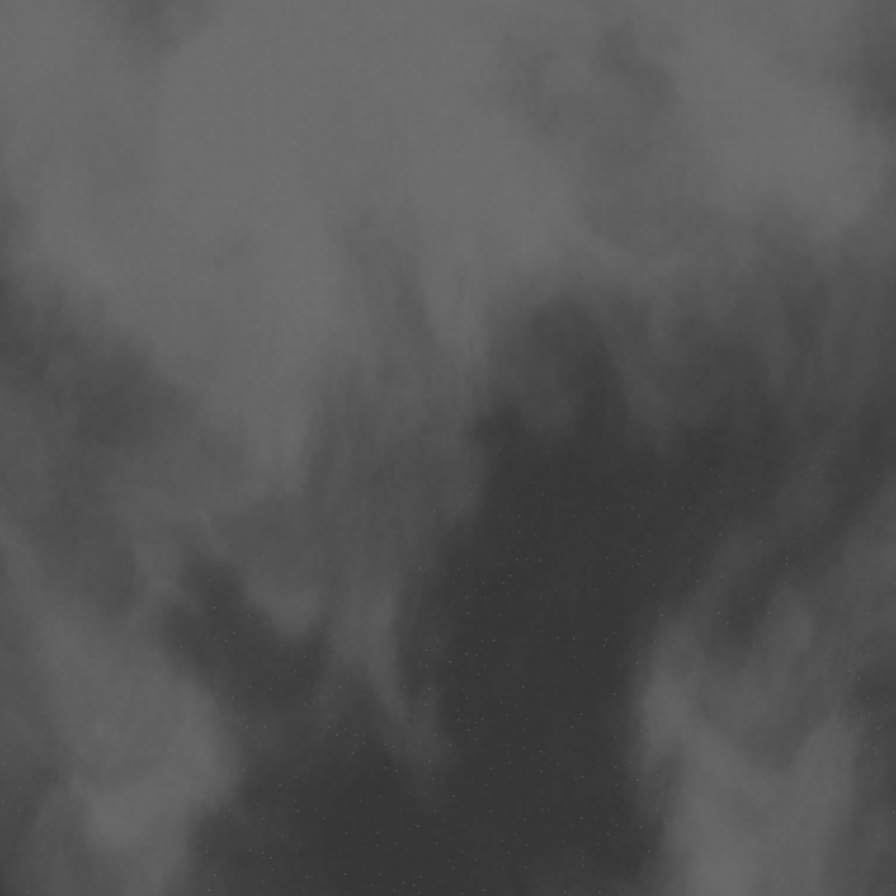
Give the GLSL for this texture, as a WebGL 2 fragment shader.

```glsl
#version 300 es
precision highp float;
// Drifting grey smoke, thinner toward the bottom, with faint dust in the dark gaps.

uniform vec2 u_resolution;
out vec4 fragColor;

const float DARK_GREY = 0.215;
const float LIGHT_GREY = 0.43;
const vec2 DENSITY_RANGE = vec2(0.11, 0.79); // smoke density mapped to dark..light
const vec2 SMOKE_SCALE = vec2(4.4, 3.0);     // puffs per canvas, taller than wide
const vec2 SMOKE_OFFSET = vec2(7.3, 2.6);
const int OCTAVES = 6;
const float OCTAVE_GAIN = 0.48;
const float WARP = 0.9;
const float HEIGHT_GAIN = 0.2;               // extra density from bottom to top
const float GRAIN_SCALE = 190.0;
const float GRAIN_STRENGTH = 0.012;
const float DUST_CELLS = 110.0;
const float DUST_SHARE = 0.16;
const float DUST_RADIUS = 0.0011;
const float DUST_STRENGTH = 0.09;

float hash(vec2 p) {
    return fract(sin(dot(p, vec2(127.1, 311.7))) * 43758.5453);
}

float valueNoise(vec2 p) {
    vec2 cell = floor(p);
    vec2 f = fract(p);
    vec2 blend = f * f * f * (f * (f * 6.0 - 15.0) + 10.0);
    float low = mix(hash(cell), hash(cell + vec2(1.0, 0.0)), blend.x);
    float high = mix(hash(cell + vec2(0.0, 1.0)), hash(cell + vec2(1.0, 1.0)), blend.x);
    return mix(low, high, blend.y);
}

// Layered noise, rotated per octave to hide the grid.
float fbm(vec2 p) {
    const mat2 turn = mat2(0.8, 0.6, -0.6, 0.8);
    float sum = 0.0;
    float total = 0.0;
    float amplitude = 1.0;
    for (int i = 0; i < OCTAVES; i++) {
        sum += amplitude * valueNoise(p);
        total += amplitude;
        amplitude *= OCTAVE_GAIN;
        p = turn * p * 2.03 + vec2(17.7, 9.2);
    }
    return sum / total;
}

// Smoke density: noise bent by a second noise field.
float smoke(vec2 uv) {
    vec2 p = uv * SMOKE_SCALE + SMOKE_OFFSET;
    vec2 bend = vec2(fbm(p + vec2(31.4, 5.8)), fbm(p + vec2(3.1, 48.2))) - 0.5;
    return fbm(p + WARP * bend) + HEIGHT_GAIN * (uv.y - 0.5);
}

// Sparse tiny specks, at most one per cell.
float dust(vec2 uv, float pixel) {
    vec2 cell = floor(uv * DUST_CELLS);
    vec2 jitter = vec2(hash(cell + 11.3), hash(cell + 47.9));
    vec2 center = (cell + 0.2 + 0.6 * jitter) / DUST_CELLS;
    float speck = 1.0 - smoothstep(0.0, DUST_RADIUS + pixel, length(uv - center));
    float present = step(hash(cell + 83.1), DUST_SHARE);
    return speck * present * hash(cell + 5.7);
}

void main() {
    float pixel = 1.0 / min(u_resolution.x, u_resolution.y);
    vec2 uv = gl_FragCoord.xy * pixel;

    float light = smoothstep(DENSITY_RANGE.x, DENSITY_RANGE.y, smoke(uv));
    float grey = mix(DARK_GREY, LIGHT_GREY, light);

    // Fine grain and dust
    grey += GRAIN_STRENGTH * (valueNoise(uv * GRAIN_SCALE) - 0.5);
    float gap = (1.0 - smoothstep(0.2, 0.7, light)) * (1.0 - smoothstep(0.3, 0.7, uv.y));
    grey += DUST_STRENGTH * gap * dust(uv, pixel);

    fragColor = vec4(vec3(grey), 1.0);
}
```
